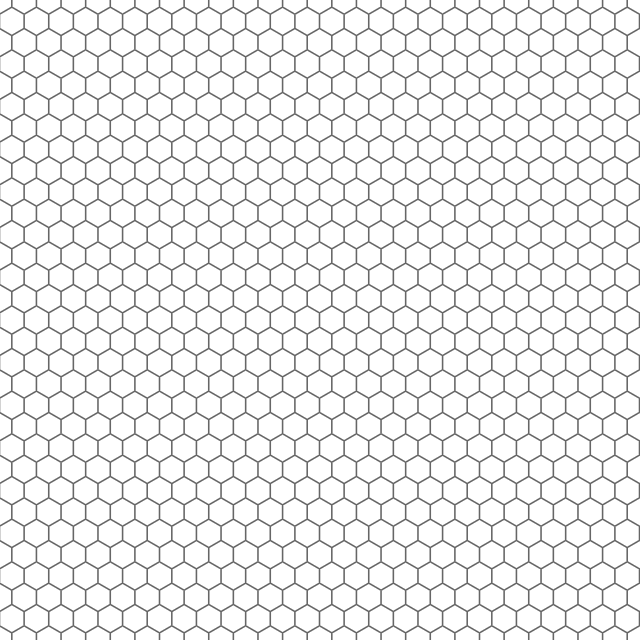
Write a Shadertoy shader that draws this pattern.

```glsl
// Honeycomb of thin grey outlines on white, 26 cells across and 30 rows down.

// Distance from p to the nearest edge of a lattice of hexagons one unit wide.
float hexEdgeDistance(vec2 p) {
    vec2 period = vec2(1.0, sqrt(3.0));

    // Two interleaved rectangular grids of cell centres
    vec2 evenRow = p - period * floor(p / period + 0.5);
    vec2 oddRow = p - period * (floor(p / period) + 0.5);
    vec2 local = abs(dot(evenRow, evenRow) < dot(oddRow, oddRow) ? evenRow : oddRow);

    return 0.5 - max(local.x, dot(local, vec2(0.5, 0.5 * sqrt(3.0))));
}

void mainImage(out vec4 fragColor, in vec2 fragCoord) {
    // Whole repeats on both axes: 26 columns and 15 pairs of rows
    vec2 uv = fragCoord / iResolution.xy;
    vec2 p = uv * vec2(26.0, 15.0 * sqrt(3.0)) + vec2(0.02, 0.0);

    // Line coverage, smoothed over one pixel
    float pixel = 26.0 / min(iResolution.x, iResolution.y);
    float line = clamp((0.032 - hexEdgeDistance(p)) / pixel + 0.5, 0.0, 1.0);

    fragColor = vec4(mix(vec3(1.0), vec3(0.4), line), 1.0);
}
```
